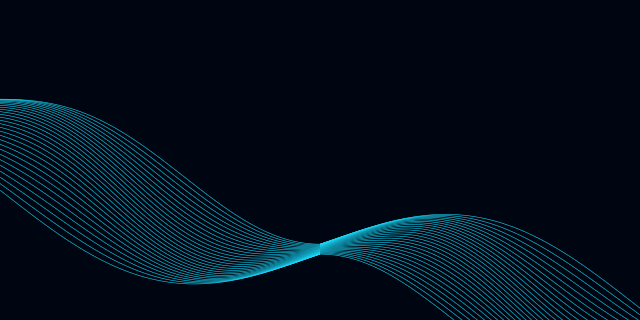
A Shadertoy shader for this background:

```glsl
// Ribbon of fine cyan lines twisting through a pinch on a dark navy field.

const vec3 NAVY = vec3(0.0, 0.024, 0.068);
const vec3 CYAN = vec3(0.09, 0.84, 0.97);
const float PINCH_HEIGHT = 0.2214;
const float LINE_WIDTH = 0.0018;
const int LINE_COUNT = 28;

// Upper edge of the ribbon at distance u from the pinch
float upperEdge(float u) {
    float eased = u + 0.5 * u * u * (1.0 - u);
    return 0.0156 + 0.453 * smoothstep(0.0, 1.0, eased);
}

// Lower edge: dips first, then climbs
float lowerEdge(float u) {
    return -0.0156 - u * (0.338 + u * (0.2 + u * (-1.438 + 0.7 * u)));
}

// Height of strand t (0 = lower edge, 1 = upper edge)
float strandHeight(float u, float t) {
    // Strands crowd the lower edge near the pinch and the upper edge far out
    float crowding = mix(-1.0, 1.0, smoothstep(0.2, 1.0, u));
    float spread = t + crowding * t * (1.0 - t);
    return mix(lowerEdge(u), upperEdge(u), spread);
}

// Antialiased cover of a line that may be thinner than a pixel
float lineCover(float dist, float width, float pixel) {
    float cover = (0.5 * (width + pixel) - dist) / pixel;
    return clamp(cover, 0.0, min(1.0, width / pixel));
}

// Combined opacity of all strands at q, relative to the pinch
float ribbon(vec2 q, float pixel) {
    // The right half is the left half turned by 180 degrees
    q = q.x > 0.0 ? -q : q;
    float u = -q.x;
    float stepU = 0.002;
    float gap = 1.0;
    for (int i = 0; i < LINE_COUNT; i++) {
        float t = float(i) / float(LINE_COUNT - 1);
        float height = strandHeight(u, t);
        float slope = (strandHeight(u + stepU, t) - height) / stepU;
        float dist = abs(q.y - height) / sqrt(1.0 + slope * slope);
        gap *= 1.0 - lineCover(dist, LINE_WIDTH, pixel);
    }
    return 1.0 - gap;
}

void mainImage(out vec4 fragColor, in vec2 fragCoord) {
    float pixel = 1.0 / iResolution.y;
    vec2 p = fragCoord * pixel;
    vec2 pinch = vec2(0.5 * iResolution.x * pixel, PINCH_HEIGHT);
    fragColor = vec4(mix(NAVY, CYAN, ribbon(p - pinch, pixel)), 1.0);
}
```
